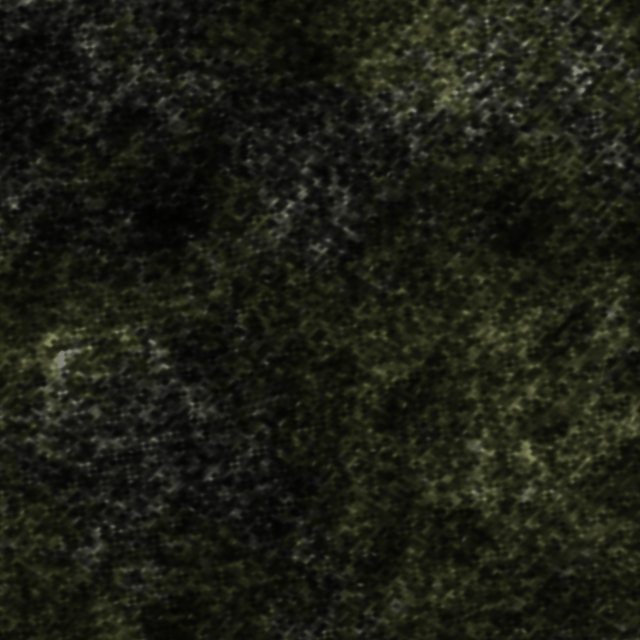
Reproduce this texture procedurally as a Shadertoy shader.

```glsl
// Dark mossy rock: broad patches of light and shade, ragged tilted pits
// and a soft fine grain are summed as layers of value noise, turned into
// brightness by an exponential, tinted moss or stone, and dotted with flecks.

const vec3 MOSS_TINT = vec3(1.00, 1.06, 0.60);
const vec3 STONE_TINT = vec3(0.99, 1.01, 0.87);
const vec3 FLECK_COLOR = vec3(0.20, 0.20, 0.16);
const float BASE_LIGHT = 0.103;
const float CONTRAST = 0.56;
const float PATCH_SCALE = 4.5;
const float PATCH_GAIN = 4.5;
const float GRAIN_SCALE = 78.0;
const float GRAIN_GAIN = 4.9;
const float PIT_SCALE = 13.0;
const float PIT_DEPTH = 1.0;
const float FLECK_SCALE = 42.0;
const float FLECK_SHARE = 0.07;

float hash(vec2 p) {
    return fract(sin(dot(p, vec2(127.1, 311.7))) * 43758.5453);
}

float noise(vec2 p) {
    vec2 cell = floor(p);
    vec2 f = fract(p);
    f = f * f * (3.0 - 2.0 * f);
    float low = mix(hash(cell), hash(cell + vec2(1, 0)), f.x);
    float high = mix(hash(cell + vec2(0, 1)), hash(cell + vec2(1, 1)), f.x);
    return mix(low, high, f.y);
}

mat2 rotation(float angle) {
    float c = cos(angle), s = sin(angle);
    return mat2(c, s, -s, c);
}

float fbm(vec2 p) {
    float sum = 0.0, weight = 0.533;
    for (int i = 0; i < 4; i++) {
        sum += weight * noise(p);
        p = rotation(0.6) * p * 2.03 + 17.3;
        weight *= 0.5;
    }
    return sum;
}

// Two octaves of soft crumbs, slightly wider than tall
float grain(vec2 uv) {
    vec2 p = rotation(-0.25) * uv * vec2(0.88, 1.1) * GRAIN_SCALE;
    return 0.5 * noise(p) + 0.5 * noise(rotation(0.9) * p * 1.85 + 41.0);
}

// Dark hollows, stretched along a steep diagonal
float pits(vec2 uv) {
    vec2 p = rotation(-0.95) * uv * vec2(0.7, 1.25) * PIT_SCALE;
    return 1.0 - smoothstep(0.20, 0.38, noise(p + 63.0));
}

// Rare bright crumbs, one at most in each cell
float flecks(vec2 uv) {
    vec2 p = uv * FLECK_SCALE;
    vec2 cell = floor(p);
    float present = step(hash(cell + 5.7), FLECK_SHARE);
    vec2 center = 0.35 + 0.3 * vec2(hash(cell + 1.3), hash(cell + 8.9));
    vec2 d = rotation(hash(cell + 3.1) * 1.6 - 1.1) * (fract(p) - center);
    d *= vec2(5.0, 8.0);
    return present * exp(-dot(d, d)) * (0.4 + 0.6 * hash(cell + 6.2));
}

void mainImage(out vec4 fragColor, in vec2 fragCoord) {
    vec2 uv = fragCoord / iResolution.y;

    // Ragged domain for the larger shapes
    vec2 ragged = vec2(noise(uv * 26.0), noise(uv * 26.0 + 91.0)) - 0.5;
    vec2 warped = uv + 0.035 * ragged;

    // Stone shows through the moss in broad, broken areas
    float stone = fbm(warped * 4.0 + 133.0) + 0.35 * (noise(uv * 60.0 + 7.0) - 0.5);
    stone = smoothstep(0.40, 0.66, stone);

    // Light and shade, with livelier grain on bare stone
    float tone = PATCH_GAIN * (fbm(warped * PATCH_SCALE + 29.0) - 0.5);
    tone += GRAIN_GAIN * mix(0.85, 1.2, stone) * (grain(uv) - 0.5);
    tone -= PIT_DEPTH * pits(warped);
    tone -= 0.45 * smoothstep(0.6, 1.0, uv.y) - 0.15;
    float light = BASE_LIGHT * exp(CONTRAST * tone);

    // Tint, greyer where bright, then flecks
    float grey = clamp(stone + smoothstep(0.15, 0.35, light) * 0.35, 0.0, 1.0);
    vec3 color = light * mix(MOSS_TINT, STONE_TINT, grey);
    color += FLECK_COLOR * flecks(uv);
    fragColor = vec4(min(color, vec3(0.5)), 1.0);
}
```
